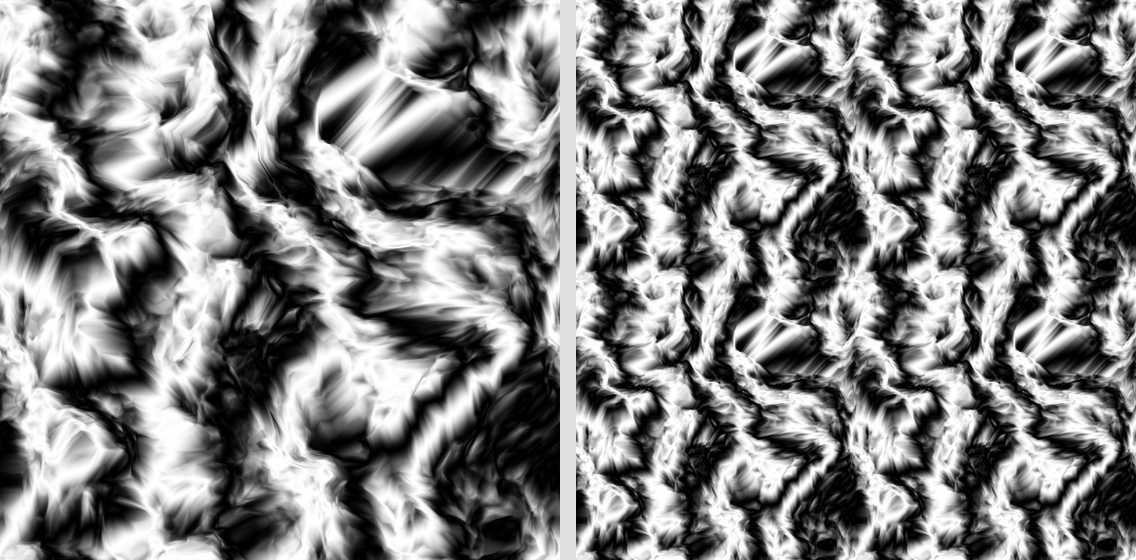
Left: one tile. Right: repeated 2 by 2.
A Shadertoy shader for this texture:

```glsl
// Black and white marble: upright sine veins whose phase is disturbed by layers
// of faceted cellular noise. Every layer is piecewise linear and bends the next
// one, which splits the veins into straight-edged slivers. Tiles on both axes.

const float TAU = 6.2831853;
const float VEINS = 4.0;          // vein pairs across the tile
const float VEIN_SHIFT = 0.15;    // sideways offset, in vein periods
const int LAYERS = 7;
const float FIRST_CELLS = 3.0;    // cells across the tile in the coarsest layer
const float CELL_RATIO = 1.62;    // growth of the cell count per layer
const float DISTORTION = 0.88;    // phase shift of the coarsest layer, in periods
const float GAIN = 0.72;          // strength kept from layer to layer
const float SHEAR = 0.36;         // how far each layer bends the following ones
const float JITTER = 0.94;        // irregularity of the cell centres
const int SAMPLES = 2;            // antialiasing samples per axis

vec2 hash2(vec3 p) {
    p = fract(p * vec3(0.1031, 0.1030, 0.0973));
    p += dot(p, p.yzx + 33.33);
    return fract((p.xx + p.yz) * p.zy);
}

// Gap between the two smallest squared centre distances: a flat-sided pyramid
// per cell, zero on the cell edges, scaled by two signed random weights.
vec2 facets(vec2 uv, float cells, float seed) {
    vec2 p = uv * cells;
    vec2 base = floor(p);
    vec2 local = p - base;
    vec2 nearestCell = base;
    float nearest = 9.0;
    float second = 9.0;
    for (int y = -1; y <= 1; y++) {
        for (int x = -1; x <= 1; x++) {
            vec2 offset = vec2(x, y);
            vec2 cell = mod(base + offset, cells);
            vec2 centre = offset + 0.5 + JITTER * (hash2(vec3(cell, seed)) - 0.5);
            vec2 toCentre = centre - local;
            float d = dot(toCentre, toCentre);
            if (d < nearest) {
                second = nearest;
                nearest = d;
                nearestCell = cell;
            } else {
                second = min(second, d);
            }
        }
    }
    vec2 weight = 2.0 * hash2(vec3(nearestCell, seed + 51.0)) - 1.0;
    return weight * (second - nearest);
}

float marble(vec2 uv) {
    vec2 bent = uv;
    float phase = VEINS * uv.x + VEIN_SHIFT;
    float strength = DISTORTION;
    float size = FIRST_CELLS;
    for (int i = 0; i < LAYERS; i++) {
        float cells = floor(size + 0.5);
        vec2 n = facets(bent, cells, 7.0 + 13.0 * float(i));
        phase += strength * n.x;
        bent += SHEAR * n.yx / cells;
        strength *= GAIN;
        size *= CELL_RATIO;
    }
    return 0.5 + 0.5 * sin(TAU * phase);
}

void mainImage(out vec4 fragColor, in vec2 fragCoord) {
    float grey = 0.0;
    for (int j = 0; j < SAMPLES; j++) {
        for (int i = 0; i < SAMPLES; i++) {
            vec2 subPixel = (vec2(i, j) + 0.5) / float(SAMPLES) - 0.5;
            grey += marble((fragCoord + subPixel) / iResolution.xy);
        }
    }
    grey /= float(SAMPLES * SAMPLES);
    fragColor = vec4(vec3(grey), 1.0);
}
```
